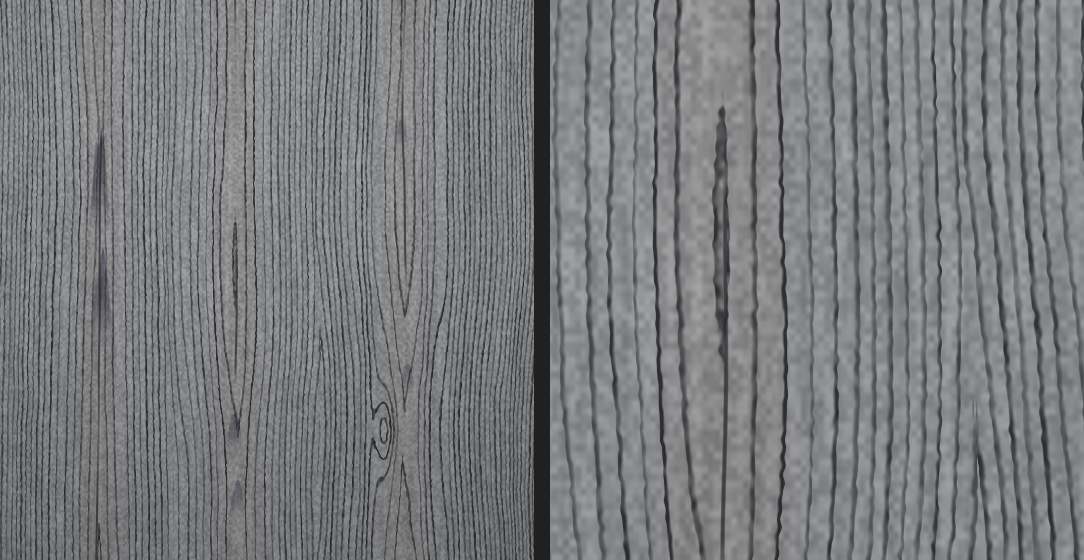
Left: the whole. Right: its middle third, enlarged.
A Shadertoy shader for this texture:

```glsl
// Grey stained softwood board with upright grain.
// A ring field grows outward from three wavering piths; its contours are the
// dark grain lines. Stain flames, cracks, fibres, speckle and soft light lie on top.

const int PITHS = 3;
const float PITH_X[3] = float[3](0.182, 0.423, 0.723);
const vec3 COOL_WOOD = vec3(0.522, 0.532, 0.542);
const vec3 WARM_WOOD = vec3(0.525, 0.520, 0.524);
const vec3 LINE_INK = vec3(0.150, 0.160, 0.175);
const vec3 STAIN = vec3(0.235, 0.235, 0.285);

float hash(vec2 p) {
    return fract(sin(dot(p, vec2(127.1, 311.7))) * 43758.5453);
}

float noise(vec2 p) {
    vec2 i = floor(p), f = fract(p);
    f = f * f * (3.0 - 2.0 * f);
    return mix(mix(hash(i), hash(i + vec2(1, 0)), f.x),
               mix(hash(i + vec2(0, 1)), hash(i + vec2(1, 1)), f.x), f.y);
}

// Sideways offset of a pith centre at height y
float pithSway(float y, float seed) {
    return 0.016 * (noise(vec2(y * 2.5, seed * 7.3)) - 0.5);
}

// Closed swirl that bulges the rings around a knot
float knot(vec2 p, vec2 centre, vec2 size) {
    vec2 q = (p - centre) / size;
    return exp(-dot(q, q));
}

// x: ring count, y: index of the nearest pith, z: distance from it
vec3 ringField(vec2 p) {
    vec3 nearest = vec3(1e3, 0.0, 0.0);
    vec2 q = p;
    q.x += 0.014 * (noise(p * vec2(7.0, 3.2)) - 0.5)
         + 0.0030 * (noise(p * vec2(28.0, 17.0)) - 0.5);
    for (int i = 0; i < PITHS; i++) {
        float seed = float(i);
        float dx = q.x - PITH_X[i] - pithSway(p.y, seed);
        float depth = 0.006 + 0.036 * noise(vec2(p.y * 2.6 + seed * 5.7, seed));
        float d = mix(length(vec2(dx, depth)), abs(dx) + depth, 0.55);
        float rings = 46.0 * d + 200.0 * d * d + 1.1 * noise(vec2(dx * 38.0, seed + 9.0));
        rings += 0.30 * noise(p * vec2(120.0, 9.0)) * exp(-abs(dx) * 55.0);
        if (rings < nearest.x) nearest = vec3(rings, seed, abs(dx));
    }
    nearest.x += 2.6 * knot(q, vec2(0.688, 0.23), vec2(0.016, 0.060));
    return nearest;
}

// Grain line: soft on the inner side of the ring, crisp on the outer side
float grainLine(vec2 p, vec3 ring, float pixel) {
    float e = 0.0008;
    vec2 slope = vec2(ringField(p + vec2(e, 0)).x - ringField(p - vec2(e, 0)).x,
                      ringField(p + vec2(0, e)).x - ringField(p - vec2(0, e)).x) / (2.0 * e);
    float s = (fract(ring.x) - 0.5) / clamp(length(slope), 42.0, 220.0);
    s += 0.0016 * (noise(p * vec2(200.0, 190.0)) - 0.5);
    vec2 id = vec2(floor(ring.x), ring.y * 17.0 + 3.0);
    float width = mix(0.0012, 0.0021, hash(id));
    float line = smoothstep(-1.7 * width, -0.1 * width, s)
               * (1.0 - smoothstep(0.3 * width, 0.7 * width + 0.6 * pixel, s));
    float strength = mix(0.55, 1.05, hash(id + 40.0));
    strength *= 0.70 + 0.45 * noise(vec2(p.y * 5.0, id.x * 3.7 + id.y));
    strength *= 0.55 + 0.75 * noise(p * vec2(260.0, 150.0));
    return line * strength * mix(1.05, 0.88, smoothstep(0.03, 0.13, ring.z));
}

// Jagged dark flame hanging below its tip and fading downward
float flame(vec2 p, vec2 tip, float width, float len) {
    float t = (tip.y - p.y) / len + 0.40 * (noise(p * vec2(125.0, 6.0)) - 0.5);
    float side = abs(p.x - tip.x) - width * sqrt(clamp(t, 0.0, 1.0));
    float body = (1.0 - smoothstep(-0.003, 0.002, side)) * smoothstep(0.0, 0.06, t);
    return body * (1.0 - smoothstep(0.25, 1.0, t));
}

// A pair of flames on one pith
float flamePair(vec2 p, int i, float top, float gap, float width, float len) {
    float mask = 0.0;
    for (int j = 0; j < 2; j++) {
        float y = top - gap * float(j);
        float x = PITH_X[i] + pithSway(y, float(i)) + 0.006 * (float(j) - 0.5);
        mask = max(mask, flame(p, vec2(x, y), width, len));
    }
    return mask;
}

// Thin broken crack running along each pith
float pithCracks(vec2 p, float pixel) {
    float mask = 0.0;
    for (int i = 0; i < PITHS; i++) {
        float seed = float(i);
        float x = PITH_X[i] + pithSway(p.y, seed) + 0.004 * (noise(vec2(p.y * 9.0, seed)) - 0.5);
        float open = smoothstep(0.40, 0.60, noise(vec2(p.y * 4.5, seed * 3.1 + 8.0)));
        mask = max(mask, open * (1.0 - smoothstep(0.0006, 0.0012 + pixel, abs(p.x - x))));
    }
    return mask;
}

void mainImage(out vec4 fragColor, in vec2 fragCoord) {
    vec2 p = fragCoord / iResolution.y;
    vec2 uv = fragCoord / iResolution.xy;
    float pixel = 1.0 / iResolution.y;
    vec3 ring = ringField(p);

    // Bare wood, warmer near the piths, with fibres and speckle
    vec3 color = mix(WARM_WOOD, COOL_WOOD, smoothstep(0.01, 0.07, ring.z));
    color += 0.070 * (noise(p * vec2(190.0, 14.0)) - 0.5);
    color += 0.125 * (noise(p * vec2(290.0, 230.0)) - 0.5);

    // Stain flames, then grain lines and cracks
    float stain = flamePair(p, 0, 0.77, 0.21, 0.021, 0.19);
    stain = max(stain, 0.75 * flamePair(p, 1, 0.27, 0.12, 0.016, 0.075));
    stain = max(stain, 0.55 * flamePair(p, 2, 0.79, 0.44, 0.014, 0.065));
    color = mix(color, STAIN, 0.72 * stain * (0.7 + 0.5 * noise(p * vec2(150.0, 25.0))));
    float ink = max(grainLine(p, ring, pixel), 0.75 * pithCracks(p, pixel));
    color = mix(color, LINE_INK, clamp(ink, 0.0, 0.95));

    // Light falls from above and fades toward the lower corners
    float light = mix(0.94, 1.06, smoothstep(0.0, 0.85, uv.y));
    light *= 1.03 - 0.20 * dot(uv - vec2(0.48, 0.6), uv - vec2(0.48, 0.6));
    fragColor = vec4(clamp(color * light, 0.0, 1.0), 1.0);
}
```
